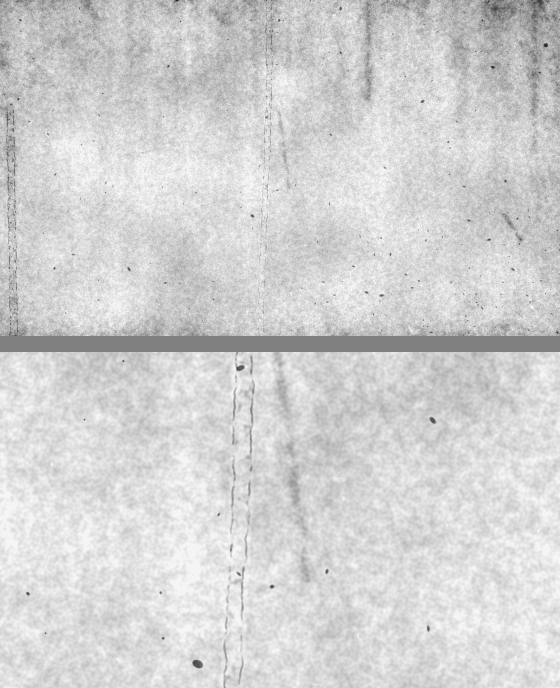
Top: the whole. Bottom: its middle third, enlarged.
Write a WebGL 2 fragment shader that draws this texture.

```glsl
#version 300 es
precision highp float;

// Weathered pale concrete wall: cloudy mottling and fine grain from gradient
// noise, darkened borders, vertical runs and stains, two cracked upright seams,
// and hashed cells that scatter dark pits, light flecks and short scratches.

uniform vec2 u_resolution;
out vec4 outColor;

const float BASE_TONE = 0.880;
const float BRIGHTEST = 0.96;
const float DARKEST = 0.12;
const float CLOUD = 0.25;
const float GRAIN = 0.165;
const float STREAK = 0.15;
const float DIRT = 2.8;
const float PIT_DEPTH = 0.50;
const float SEAM_DEPTH = 0.40;
const float CRACK_RADIUS = 0.0010;
const mat2 TURN = mat2(1.6, 1.2, -1.2, 1.6); // doubles and rotates each octave

vec3 hash(vec2 cell, int seed) {
    uvec3 v = uvec3(ivec3(ivec2(cell), seed)) * 1664525u + 1013904223u;
    v.x += v.y * v.z; v.y += v.z * v.x; v.z += v.x * v.y;
    v ^= v >> 16u;
    v.x += v.y * v.z; v.y += v.z * v.x; v.z += v.x * v.y;
    return vec3(v >> 8u) / 16777216.0;
}

float cornerSlope(vec2 cell, vec2 offset) {
    float angle = 6.2832 * hash(cell, 7).x;
    return dot(vec2(cos(angle), sin(angle)), offset);
}

float gradientNoise(vec2 p) {
    vec2 i = floor(p), f = p - i, e = vec2(1.0, 0.0);
    vec2 u = f * f * f * (f * (f * 6.0 - 15.0) + 10.0);
    return mix(mix(cornerSlope(i, f), cornerSlope(i + e, f - e), u.x),
               mix(cornerSlope(i + e.yx, f - e.yx), cornerSlope(i + 1.0, f - 1.0), u.x), u.y);
}

float fbm(vec2 p, int octaves, float gain) {
    float sum = 0.0, amplitude = 0.5;
    for (int i = 0; i < octaves; i++) {
        p = TURN * p + 17.3;
        sum += amplitude * gradientNoise(p);
        amplitude *= gain;
    }
    return sum;
}

// Smooth coverage of a shape of the given radius
float cover(float d, float radius) {
    float soft = 0.8 / u_resolution.y;
    return 1.0 - smoothstep(radius - soft, radius + soft, d);
}

// One randomly turned oval per cell, kept with the given chance
float specks(vec2 p, float size, float chance, float radius, float stretch, int seed) {
    vec2 cell = floor(p / size);
    vec3 place = hash(cell, seed), form = hash(cell, seed + 1);
    vec2 q = p - (cell + 0.25 + 0.5 * place.xy) * size;
    float angle = 3.1416 * form.x;
    q = mat2(cos(angle), sin(angle), -sin(angle), cos(angle)) * q;
    q.x /= 1.0 + stretch * form.y;
    float r = radius * (0.3 + 0.7 * form.z * form.z * form.z);
    return step(place.z, chance) * cover(length(q), r);
}

// Ragged soft smear from a to b
float stain(vec2 p, vec2 a, vec2 b, float width) {
    vec2 along = b - a;
    float d = length(p - a - along * clamp(dot(p - a, along) / dot(along, along), 0.0, 1.0));
    d += 0.5 * width * fbm(p * 18.0, 3, 0.7);
    return exp(-d * d / (width * width)) * clamp(0.8 + 2.0 * fbm(p * 14.0, 4, 0.9), 0.0, 1.3);
}

// Two broken hairlines with crackle between them
float seam(vec2 p, float x, float halfWidth, float seed) {
    float lines = 0.0;
    for (float side = -1.0; side < 2.0; side += 2.0) {
        float wobble = 0.006 * fbm(vec2(p.y * 9.0, seed + side), 4, 0.8);
        float gaps = smoothstep(-0.25, 0.2, fbm(vec2(p.y * 16.0, seed + 5.0 * side), 4, 0.9));
        lines += gaps * cover(abs(p.x - x - side * halfWidth - wobble), CRACK_RADIUS);
    }
    float crackle = smoothstep(0.05, 0.4, fbm(p * 42.0, 2, 0.9));
    return lines + 0.6 * crackle * cover(abs(p.x - x), halfWidth);
}

void main() {
    vec2 p = gl_FragCoord.xy / u_resolution.y;
    float wide = u_resolution.x / u_resolution.y;

    // Borders, mottling and grain
    float clouds = fbm(p * 1.2, 6, 0.68);
    float high = smoothstep(0.4, 1.05, p.y);
    float border = 0.100 * high + 0.085 * exp(-p.x / 0.1) + 0.09 * exp((p.x - wide) / 0.2)
                 + 0.15 * exp(-p.y / 0.05) + 0.07 * exp((p.y - 1.0) / 0.03);
    float dirt = max(fbm(p * 6.0, 5, 0.8) + 0.02, 0.0) * border;
    float tone = BASE_TONE - border - DIRT * dirt + CLOUD * clouds;
    tone += STREAK * (0.5 + high) * fbm(p * vec2(8.0, 0.6), 3, 0.6);
    tone += GRAIN * (1.0 + 2.0 * border) * fbm(p * 32.0, 3, 1.0);

    // Long runs and short smears
    tone -= 0.18 * stain(p, vec2(1.097, 1.02), vec2(1.097, 0.71), 0.010);
    tone -= 0.15 * stain(p, vec2(1.593, 1.02), vec2(1.590, 0.55), 0.010);
    tone -= 0.09 * stain(p, vec2(0.755, 1.02), vec2(0.758, 0.72), 0.012);
    tone -= 0.16 * stain(p, vec2(0.832, 0.66), vec2(0.860, 0.44), 0.007);
    tone -= 0.27 * stain(p, vec2(1.498, 0.365), vec2(1.550, 0.287), 0.007);
    tone -= 0.15 * stain(p, vec2(0.625, 0.975), vec2(0.675, 0.930), 0.009);

    // Seams: full height near the middle, lower part at the left
    float middle = mix(0.776, 0.801, smoothstep(0.0, 0.8, p.y));
    tone += 0.025 * cover(abs(p.x - middle), 0.012);
    tone -= SEAM_DEPTH * (0.5 + 0.4 * p.y) * seam(p, middle, 0.008, 3.0);
    float lower = 1.0 - smoothstep(0.66, 0.71, p.y);
    tone -= lower * SEAM_DEPTH * seam(p, 0.042 - 0.018 * p.y, 0.010, 31.0);
    tone -= lower * 0.10 * stain(p, vec2(0.042, 0.0), vec2(0.030, 0.7), 0.014);

    // Pits gather at the lower right, scratches along the bottom
    float pitted = smoothstep(0.9, 1.4, p.x) * (1.0 - smoothstep(0.1, 0.5, p.y));
    float pits = specks(p, 0.037, 0.025 + 0.13 * pitted, 0.0038, 1.0, 11)
               + specks(p, 0.019, 0.025 + 0.08 * pitted, 0.0022, 1.2, 23)
               + specks(p, 0.130, 0.05, 0.0060, 0.8, 37);
    tone -= PIT_DEPTH * min(pits, 1.0);
    float bottom = 1.0 - smoothstep(0.05, 0.14, p.y);
    tone += 0.08 * specks(p, 0.022, 0.08, 0.0025, 1.5, 51);
    tone += 0.18 * specks(p, 0.050, 0.30 * bottom, 0.0020, 6.0, 67);

    outColor = vec4(vec3(clamp(tone, DARKEST, BRIGHTEST)), 1.0);
}
```
